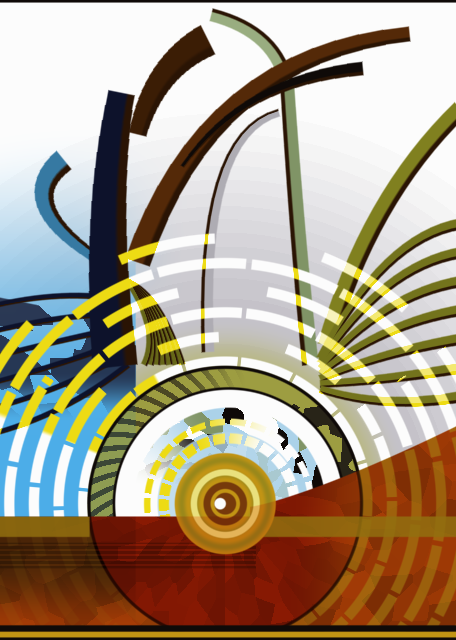
This background is drawn by a Shadertoy shader. Its source:

```glsl
const float TAU = 6.2832, WHEEL = .215, RING_STEP = .0385, SEGMENTS = 16., HORIZON = .193;
const vec2 HUB = vec2(.352, .213);
const vec3 WHITE = vec3(.99), MIST = vec3(.72, .71, .74), SKY = vec3(.3, .68, .91);
const vec3 NAVY = vec3(.05, .07, .17), BLACK = vec3(.06, .04, .03), BROWN = vec3(.33, .16, .03);
const vec3 OLIVE = vec3(.5, .5, .12), SAGE = vec3(.5, .58, .4), YELLOW = vec3(.93, .86, .08);
const vec3 GOLD = vec3(.76, .58, .08), RUST = vec3(.58, .21, .02), CRIMSON = vec3(.46, .06, .01);

vec2 p;
vec3 col;

float cover(float d) { return smoothstep(1., -1., d * iResolution.y); }
float band(float x, float mid, float w) { return cover(abs(x - mid) - w); }
void paint(vec3 c, float amount) { col = mix(col, c, amount); }

// Random value of the nearest cell
float cells(vec2 v) {
  float best = 9., id;
  for (int i = 0; i < 9; i++) {
    vec2 c = floor(v) + vec2(i % 3 - 1, i / 3 - 1);
    vec2 h = fract(sin(c * mat2(127, 311, 269, 183)) * 4375.8);
    float d = length(c + h - v);
    if (d < best) { best = d; id = h.x; }
  }
  return id;
}

// Curved strip with flat ends, in hundredths of the height
void ribbon(vec4 ab, vec4 cw, vec3 tone) {
  vec2 a = ab.xy, b = ab.zw, c = cw.xy, prev = a, v = p * 100.;
  float best = 1e3, side, w;
  for (float i = 1.; i < 17.; i++) {
    float t = i / 16.;
    vec2 next = mix(mix(a, b, t), mix(b, c, t), t), s = next - prev, q = v - prev;
    float d = length(q - s * clamp(dot(q, s) / dot(s, s), 0., 1.));
    if (d < best) {
      best = d;
      w = mix(cw.z, cw.w, t);
      side = (s.x * q.y - s.y * q.x) / length(s) / w;
    }
    prev = next;
  }
  float ends = max(dot(v - a, normalize(a - b)), dot(v - c, normalize(c - b)));
  paint(mix(tone, BROWN * .5, smoothstep(.3, .6, side)), cover(max(best - w, ends) * .01));
}

// Broken concentric arcs, angle measured from straight up
float arcs(float r, float angle) {
  float k = floor((r - WHEEL) / RING_STEP + .4), odd = mod(k, 2.);
  float u = angle * SEGMENTS / TAU + (odd < .5 ? -.25 : k == 3. ? .53 : .07);
  float gap = .5 - abs(fract(u) - .5);
  float kept = 1. - odd * (1. - mod(floor(u), 2.)) * step(abs(angle), .95);
  return band(r, .222 + k * RING_STEP, .008) * smoothstep(.02, .04, gap) * kept * step(abs(k - 2.5), 2.6);
}

void mainImage(out vec4 fragColor, in vec2 fragCoord) {
  p = fragCoord / iResolution.y;
  vec2 q = p - HUB;
  float r = length(q), angle = atan(q.x, q.y), leftSide = cover(p.x - .212);

  // Stepped haze, blue on the left
  col = mix(WHITE, MIST, floor(smoothstep(.68, .25, r) * 14.) / 16.);
  paint(OLIVE + .2, smoothstep(.29, .2, r) * .7);
  float fade = mix(leftSide, smoothstep(.3, .1, p.x), smoothstep(.5, .65, p.y));
  paint(SKY, fade * smoothstep(.82, .32, p.y) * smoothstep(.72, .6, r));

  // Dark shards and beams
  float shard = step(.42, cells(p * 25. + p.yx * 9.)) * cover(p.y - .535 + p.x * .2);
  paint(NAVY + .06, shard * leftSide * smoothstep(.34, .42, p.y) * .85);
  for (float i = 0.; i < 6.; i++)
    ribbon(vec4(20, 53. - 2. * i, 10, 55. - 4. * i), vec4(-2, 52. - 4. * i, .5, .4), NAVY);

  // Tall curved strips
  ribbon(vec4(32.5, 45, 31, 79), vec4(43.6, 82.4, 1, .6), MIST * .95);
  ribbon(vec4(33, 97.7, 43.5, 95), vec4(44.9, 86.3, 1, 1.1), SAGE + .1);
  ribbon(vec4(48.5, 43, 46.5, 62), vec4(44.9, 86.3, 1.3, 1.1), SAGE);
  ribbon(vec4(10, 75, 2, 68.5), vec4(14.6, 60, 1.9, .9), SKY * .7);
  ribbon(vec4(72, 83, 57.5, 69), vec4(51, 46, 1.4, 1.4), OLIVE);

  // Fan of thin strips
  for (float i = 0.; i < 7.; i++) {
    float y = 65. - 4.5 * i;
    ribbon(vec4(72, y, 60, y - 2.), vec4(50, 44. - .8 * i, .9, .6), OLIVE * .9);
    ribbon(vec4(20, 56, 25, 54. - i), vec4(28.5 - i, 43, .4, .5), OLIVE * .8);
  }

  // Dark trunk and branches
  ribbon(vec4(64, 94.7, 32.5, 91.5), vec4(21.5, 59, 1.1, 2), BROWN);
  ribbon(vec4(56.7, 89.3, 38, 87.5), vec4(28.5, 74, 1.1, .3), BLACK);
  ribbon(vec4(32.5, 93.8, 24.1, 89.6), vec4(21.5, 79, 2.6, 1.4), BROWN * .7);
  ribbon(vec4(19, 85.5, 15.4, 67.5), vec4(18, 42.7, 2, 3.5), NAVY);

  // Rings turn yellow over dark parts
  float ring = arcs(r, angle), pale = smoothstep(.35, .58, col.g);
  paint(mix(YELLOW, WHITE, pale * smoothstep(.33, .36, abs(angle + .85))), ring);

  // Wheel rim with spokes
  float spoke = step(.3, abs(fract(angle * 8. + r * 25.) - .5)) * smoothstep(.2, -.4, angle) * .7;
  float chip = step(.6, angle) * step(.45, cells(vec2(angle * 9., r * 35.)));
  paint(mix(OLIVE + .1, BLACK, max(spoke, chip)), cover(r - WHEEL) * .85);

  // White face with splinters
  float face = length(q - vec2(.006, 0));
  paint(BLACK, cover(face - .182));
  paint(WHITE, cover(face - .178));
  float s = cells(vec2(angle * 5., face * 50. + angle * 3.));
  vec3 splinter = s < .3 ? SKY * .4 + .55 : s < .5 ? SAGE : s < .64 ? BLACK : WHITE;
  paint(splinter, cover(face - .15) * smoothstep(-1.4, -.2, angle));
  paint(SKY * .35 + .6, cover(face - .112) * .8);
  float dashes = step(.25, fract(angle * 4.)) * (band(face, .128, .005) + band(face, .102, .008));
  paint(mix(YELLOW, WHITE, smoothstep(-.5, .7, angle)), dashes);
  float outline = band(r, .213, .0025);
  paint(BLACK, outline);

  // Rust floor with a rising wedge
  float rise = max(p.x - .39, 0.) / .321;
  float below = cover(p.y - (rise > 0. ? .208 + .125 * pow(rise, 1.25) : HORIZON));
  vec3 ground = mix(RUST, BROWN * .9, leftSide * smoothstep(.02, .12, p.y));
  ground = mix(ground, CRIMSON, cover(r - WHEEL) * .8 * smoothstep(.57, .45, p.x));
  ground *= .82 + .3 * cells(vec2(angle * 7., r * 22.));
  ground = mix(ground, GOLD * .85, ring * mix(.1, .6, smoothstep(.35, .55, p.x)));
  ground *= 1. - .6 * outline - .25 * step(.5, fract(p.y * 130.)) * band(p.y, .132, .02) * step(p.x, .4);
  float bar = band(p.y, .177, .016) * cover(.11 - abs(p.x - .25));
  paint(mix(ground, GOLD * .75, bar * .85), below);

  // Golden hub
  vec3 hub = mix(GOLD, OLIVE, .3 + .3 * sin(r * 300.));
  hub = mix(hub, YELLOW * .5 + .45, band(r, .049, .005));
  hub = mix(hub, BROWN * 1.4, cover(r - .034));
  hub = mix(hub, GOLD, band(r, .02, .003));
  hub = mix(hub, WHITE, cover(length(q + vec2(.008, 0)) - .009));
  paint(mix(hub, hub * RUST * 1.6, below * .3), cover(r - .079));

  // Frame lines
  paint(GOLD, cover(p.y - .014));
  paint(BLACK, max(band(p.y, .018, .005), cover(.496 - abs(p.y - .5))));
  fragColor = vec4(col, 1);
}
```
